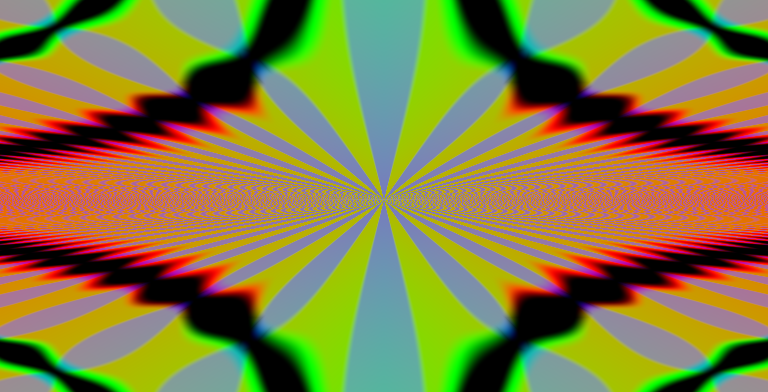
Give the GLSL for this background, as a WebGL 2 fragment shader.

```glsl
#version 300 es
precision highp float;
// Mirrored rays fanning from the centre, cut by dark hyperbolic bands.
uniform vec2 u_resolution;
out vec4 fragColor;

// Squared sine of the ray angle, softened where rays are thinner than a pixel.
float rayGap(vec2 p, float pixel) {
    float phase = 3.3 * p.x / p.y;
    float step_ = 3.3 * p.x / (p.y * p.y) * pixel;
    float detail = mix(1.0, 0.3, smoothstep(0.8, 2.4, step_));
    float wave = sin(phase);
    return mix(0.57, wave * wave, detail);
}

void main() {
    // Fold all four quadrants into one, in units of the canvas height.
    vec2 center = vec2(0.5, 0.49) * u_resolution;
    vec2 p = abs(gl_FragCoord.xy - center) / u_resolution.y;
    p.y = max(p.y, 0.0005);

    // Bands follow curves of constant x * y; rays follow constant x / y.
    float band = abs(cos(12.8 * p.x * p.y));
    float gap = rayGap(p, 1.0 / u_resolution.y);

    // Red dies out first far from the horizontal axis, green first near it.
    float height = smoothstep(0.15, 0.45, p.y);
    vec3 reach = band - gap * vec3(0.25, 0.25, 1.5);
    reach -= vec3(0.25 * height, 0.25 * (1.0 - height), 0.0);
    vec3 mask = smoothstep(vec3(0.0), vec3(0.3, 0.3, 0.35), reach);

    // Red grows sideways, green grows upward, blue stays inside the rays.
    float rise = 1.75 * p.y;
    vec3 tint = vec3(0.76 + p.x, 0.76 + rise, 1.2 + 0.25 * (p.x + rise));
    vec3 hue = normalize(tint * mask + 0.0001);
    float light = max(mask.r, max(mask.g, mask.b));

    fragColor = vec4(hue * light, 1.0);
}
```
